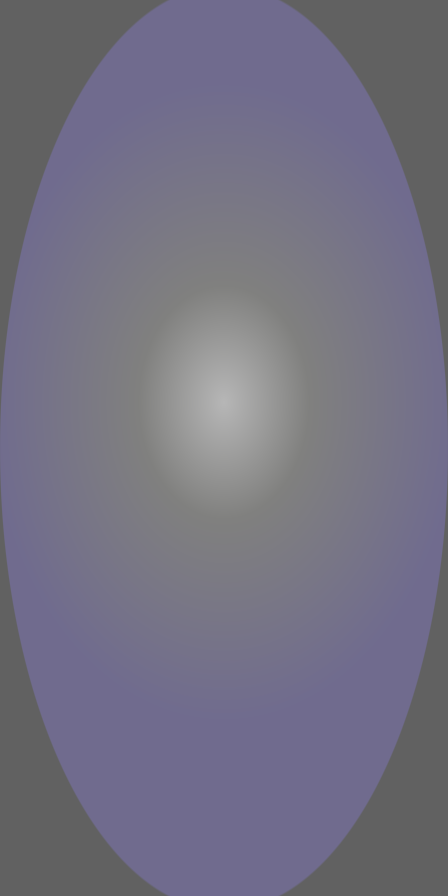
Reproduce this background procedurally as a Shadertoy shader.

```glsl
// Violet oval on dark grey, fading to a neutral ring around a soft white glow.

// Length of p measured in units of an ellipse with the given radii.
float ellipseRadius(vec2 p, vec2 radii) {
    return length(p / radii);
}

void mainImage(out vec4 fragColor, in vec2 fragCoord) {
    vec2 uv = fragCoord / iResolution.xy;

    // Radial wash: grey ring out to violet
    vec2 fromGlow = uv - vec2(0.5, 0.551);
    float radius = ellipseRadius(fromGlow, vec2(0.524, 0.358));
    vec3 violet = vec3(0.438, 0.420, 0.558);
    vec3 ringGrey = vec3(0.502, 0.502, 0.496);
    vec3 oval = mix(ringGrey, violet, smoothstep(0.0, 1.0, 0.0) + clamp((radius - 0.364) / 0.636, 0.0, 1.0));

    // Central glow
    float glow = clamp(1.0 - radius / 0.364, 0.0, 1.0);
    oval = mix(oval, vec3(0.715), glow);

    // Oval cut-out with a smooth edge
    float edge = ellipseRadius(uv - 0.5, vec2(0.5, 0.516)) - 1.0;
    float softness = 1.5 / iResolution.x;
    float mask = 1.0 - smoothstep(-softness, softness, edge);

    fragColor = vec4(mix(vec3(0.380), oval, mask), 1.0);
}
```
